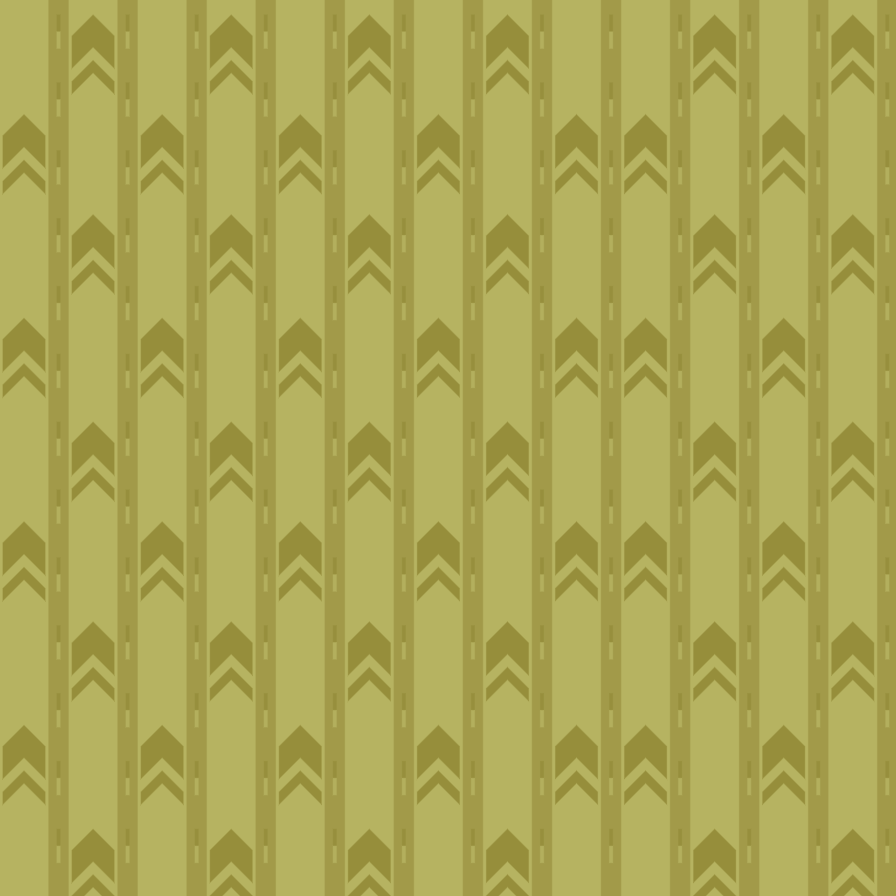
This pattern is drawn by a Shadertoy shader. Its source:

```glsl
// Olive wallpaper: thirteen columns of double chevrons between dashed stripes.
// Columns repeat by floor and mod; alternate columns are staggered by half a
// period, and the stagger restarts every nine columns. Shapes are soft bands.

#define COLUMN_PITCH 0.07708
#define FIRST_COLUMN 0.0268
#define ROW_PITCH 0.2272
#define FIRST_TIP 0.0163
#define STAGGER 0.1113
#define ROW_NUDGE 0.0042
#define STAGGER_CYCLE 9.0
#define STRIPE_HALF 0.0113
#define CHEVRON_HALF 0.0238
#define DASH_HALF 0.0021
#define DASH_LENGTH 0.0190
#define SOFTNESS 0.0010

const vec3 GROUND = vec3(0.714, 0.702, 0.380);
const vec3 STRIPE = vec3(0.635, 0.605, 0.288);
const vec3 CHEVRON = vec3(0.588, 0.557, 0.232);

// Soft coverage of the inside (negative side) of a distance
float cover(float dist) {
    float blur = max(SOFTNESS, 0.75 / iResolution.y);
    return 1.0 - smoothstep(-blur, blur, dist);
}

// Distance to a band between start and end
float band(float v, float start, float end) {
    return max(start - v, v - end);
}

// Upward chevron; depth is measured downward from the tip
float chevron(float x, float depth, float tip, float thickness) {
    float slanted = band(depth - abs(x), tip, tip + thickness) * 0.7071;
    return max(slanted, abs(x) - CHEVRON_HALF);
}

void mainImage(out vec4 fragColor, in vec2 fragCoord) {
    vec2 p = fragCoord / iResolution.y;
    float down = 1.0 - p.y;

    // Column index and offset from its centre
    float along = (p.x - FIRST_COLUMN) / COLUMN_PITCH;
    float column = floor(along + 0.5);
    float x = (along - column) * COLUMN_PITCH;

    // Staggered rows; every second row of the raised columns sits a little high
    float raised = mod(mod(column, STAGGER_CYCLE), 2.0);
    float depth = down - FIRST_TIP - STAGGER * (1.0 - raised);
    float margin = 0.1 * ROW_PITCH;
    float row = floor((depth + margin) / ROW_PITCH);
    depth -= row * ROW_PITCH;
    depth += ROW_NUDGE * raised * mod(row, 2.0);

    // Stripes centred between columns
    float stripeX = COLUMN_PITCH * 0.5 - abs(x);
    vec3 color = mix(GROUND, STRIPE, cover(stripeX - STRIPE_HALF));

    // Stitching: a dark dash with a light dash directly below
    float dashPitch = ROW_PITCH / 3.0;
    float stitch = mod(down - FIRST_TIP + 0.2 * dashPitch, dashPitch) - 0.2 * dashPitch;
    float thread = stripeX - DASH_HALF;
    float darkDash = max(thread, band(stitch, 0.0, DASH_LENGTH));
    float lightDash = max(thread, band(stitch, DASH_LENGTH, 2.0 * DASH_LENGTH));
    color = mix(color, CHEVRON, 0.9 * cover(darkDash));
    color = mix(color, GROUND, 0.85 * cover(lightDash));

    // Thick chevron above a thin one
    float mark = min(chevron(x, depth, 0.0, 0.0365),
                     chevron(x, depth, 0.0508, 0.0143));
    color = mix(color, CHEVRON, cover(mark));

    fragColor = vec4(color, 1.0);
}
```
